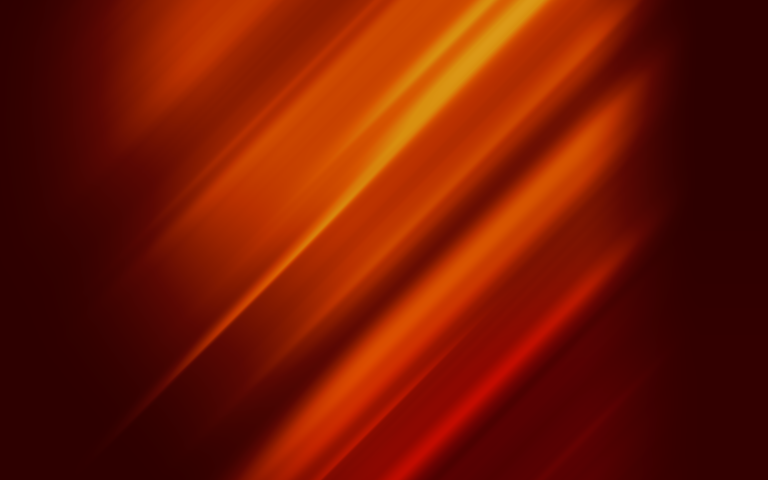
Write a Shadertoy shader that draws this background.

```glsl
#define RAY_POS 1.147
#define GRAIN 0.13
#define LEFT_FADE vec2(-0.08, 0.46)
#define RIGHT_FADE vec2(1.20, 1.46)

float hash(vec2 p) {
    return fract(sin(dot(p, vec2(127.1, 311.7))) * 4375.85);
}

float noise(vec2 p) {
    vec2 cell = floor(p), f = fract(p);
    f = f * f * (3.0 - 2.0 * f);
    return mix(mix(hash(cell), hash(cell + vec2(1, 0)), f.x),
               mix(hash(cell + vec2(0, 1)), hash(cell + vec2(1, 1)), f.x), f.y);
}

// Soft ridge with a separate falloff on each side
float streak(float across, float center, float left, float right) {
    float d = across - center;
    d /= d < 0.0 ? left : right;
    return exp(-d * d);
}

// Fine brushed lines, stretched along the diagonal
float brushed(float across, float along) {
    float sum = 0.0, weight = 0.4, freq = 19.0;
    for (int i = 0; i < 3; i++) {
        sum += weight * (noise(vec2(across * freq, along * 0.9 + freq)) - 0.5);
        freq *= 2.1;
        weight *= 0.7;
    }
    return sum;
}

// Dark red through orange to yellow
vec3 heatColor(float h) {
    vec3 c = mix(vec3(0.18, 0.0, 0.0), vec3(0.36, 0.03, 0.01), clamp(h / 0.28, 0.0, 1.0));
    c = mix(c, vec3(0.54, 0.11, 0.0), clamp((h - 0.28) / 0.20, 0.0, 1.0));
    c = mix(c, vec3(0.73, 0.19, 0.0), clamp((h - 0.48) / 0.18, 0.0, 1.0));
    c = mix(c, vec3(0.84, 0.33, 0.0), clamp((h - 0.66) / 0.20, 0.0, 1.0));
    c = mix(c, vec3(0.85, 0.56, 0.06), clamp((h - 0.86) / 0.20, 0.0, 1.0));
    return mix(c, vec3(0.90, 0.73, 0.20), smoothstep(1.06, 1.35, h));
}

void mainImage(out vec4 fragColor, in vec2 fragCoord) {
    vec2 p = fragCoord / iResolution.y;
    p.x += 0.5 * (1.6 - iResolution.x / iResolution.y);
    float across = p.x - p.y + 1.0;
    float along = p.x + p.y;

    // Broad body of light and its dark grooves
    float body = 0.63 * smoothstep(-0.1, 0.4, across)
               - 0.21 * smoothstep(1.36, 1.7, across)
               - 0.25 * smoothstep(1.83, 1.91, across);
    body -= 0.15 * streak(across, 0.70, 0.10, 0.06);
    body -= 0.28 * streak(across, 1.42, 0.05, 0.045);

    // Upper orange streaks
    body += 0.10 * streak(across, 0.56, 0.10, 0.02);
    body += 0.07 * streak(across, 0.785, 0.008, 0.014);
    body += 0.15 * streak(across, 0.84, 0.018, 0.09);
    body += 0.12 * streak(across, 1.0, 0.10, 0.12);
    body += 0.15 * streak(across, 1.325, 0.035, 0.014);

    // Lower red streaks
    body += 0.32 * streak(across, 1.525, 0.05, 0.045);
    body += 0.20 * streak(across, 1.59, 0.03, 0.03);
    body += 0.20 * streak(across, 1.665, 0.02, 0.007) * (1.0 - smoothstep(0.9, 1.55, along));
    body += 0.19 * streak(across, 1.825, 0.035, 0.025);
    body += 0.07 * streak(across, 2.13, 0.03, 0.012);
    body += GRAIN * brushed(across, along);

    // Light fades along the diagonal, sooner in the upper bands
    float lower = smoothstep(1.35, 1.65, across);
    float heat = body * smoothstep(0.28 - 0.5 * lower, 1.32 - 0.45 * lower, along);

    // Yellow highlights near the top
    float top = smoothstep(1.0, 1.9, along);
    heat += 0.31 * top * streak(across, 1.02, 0.035, 0.020);
    heat += 0.37 * top * streak(across, 1.105, 0.045, 0.05);

    // Long narrow ray
    float rayPos = RAY_POS - 0.02 * smoothstep(1.0, 2.0, along);
    float ray = streak(across, rayPos, 0.022 + 0.02 * top, 0.008 + 0.012 * top);
    heat += ray * 0.36 * smoothstep(0.1, 0.85, along) * (1.0 - 0.65 * top);

    // Shadowed sides
    heat *= smoothstep(LEFT_FADE.x, LEFT_FADE.y, p.x) * (1.0 - smoothstep(RIGHT_FADE.x, RIGHT_FADE.y, p.x));

    // Redder tint toward the lower right
    vec3 color = heatColor(heat);
    float red = smoothstep(1.4, 1.85, across) * (1.0 - smoothstep(0.2, 0.6, p.y));
    color *= vec3(1.0 + 0.12 * red, 1.0 - 0.75 * red, 1.0);
    fragColor = vec4(color, 1.0);
}
```
